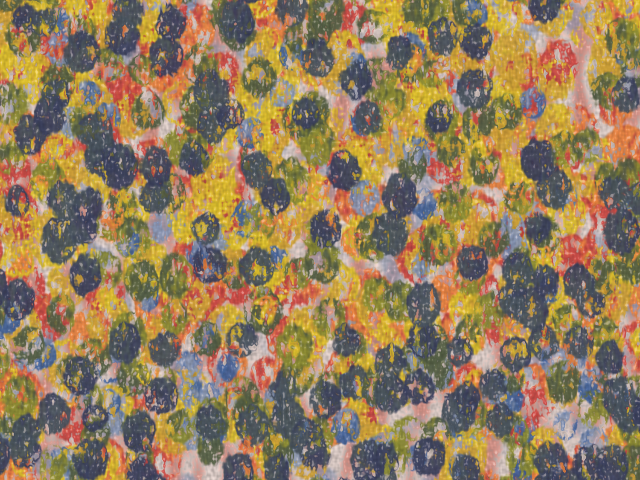
This pattern is drawn by a WebGL 2 fragment shader. Its source:

```glsl
#version 300 es
precision highp float;

uniform vec2 u_resolution;
out vec4 fragColor;

const vec3 CANVAS = vec3(0.82, 0.76, 0.74);
const vec3 PINK   = vec3(0.79, 0.55, 0.51);
const vec3 RED    = vec3(0.76, 0.27, 0.25);
const vec3 ORANGE = vec3(0.87, 0.49, 0.24);
const vec3 YELLOW = vec3(0.83, 0.72, 0.17);
const vec3 OCHRE  = vec3(0.78, 0.61, 0.21);
const vec3 OLIVE  = vec3(0.53, 0.53, 0.20);
const vec3 GREEN  = vec3(0.32, 0.36, 0.26);
const vec3 BLUE   = vec3(0.25, 0.37, 0.58);
const vec3 SKY    = vec3(0.52, 0.57, 0.68);
const vec3 NAVY   = vec3(0.23, 0.25, 0.36);
const vec3 SLATE  = vec3(0.28, 0.32, 0.36);

struct Layer {
    float spacing;   // cell size, in canvas heights
    float radius;    // dab radius, in cells
    float density;   // chance that a cell holds a dab
    float lowShift;  // change of density near the bottom
    float load;      // amount of paint on the dab
    vec3 inner;
    vec3 outer;
};

vec3 hash3(vec2 p) {
    vec3 q = fract(vec3(p.xyx) * vec3(0.1031, 0.1030, 0.0973));
    q += dot(q, q.yxz + 33.33);
    return fract((q.xxy + q.yzz) * q.zyx);
}

float corner(vec2 cell, vec2 offset) {
    float angle = 6.28318 * hash3(cell).x;
    return dot(vec2(cos(angle), sin(angle)), offset);
}

float gradientNoise(vec2 p) {
    vec2 i = floor(p), f = p - i;
    vec2 u = f * f * f * (f * (f * 6.0 - 15.0) + 10.0);
    vec2 e = vec2(0.0, 1.0);
    float low  = mix(corner(i, f), corner(i + e.yx, f - e.yx), u.x);
    float high = mix(corner(i + e.xy, f - e.xy), corner(i + e.yy, f - e.yy), u.x);
    return 1.4 * mix(low, high, u.y);
}

// Irregular threads of the cloth, finer across than along
float weave(vec2 p) {
    float warp = gradientNoise(p * vec2(165.0, 75.0) + 7.0);
    float weft = gradientNoise(p * vec2(85.0, 150.0) + 91.0);
    return 0.65 * warp + 0.45 * weft;
}

// Pale ground with rubbed, vertical stains
vec3 ground(vec2 p, float threads) {
    float stain = gradientNoise(p * vec2(26.0, 9.0) + 3.0) + 0.5 * threads;
    vec3 col = mix(CANVAS, PINK, smoothstep(-0.25, 0.4, stain));
    return mix(col, SKY, 0.6 * smoothstep(0.1, 0.5, gradientNoise(p * 14.0 + 51.0)));
}

// One layer of jittered dabs, with dry patches and thicker rims
vec3 dabs(vec3 under, vec2 p, Layer layer, float threads, float seed) {
    float mottle = gradientNoise(p * vec2(34.0, 24.0) + seed);
    float streak = gradientNoise(p * vec2(95.0, 42.0) + seed * 2.0);
    float patches = 0.65 * mottle + 0.45 * streak + 0.55 * threads;
    float wobble = 0.08 * mottle + 0.06 * streak + 0.03 * threads;
    vec2 q = p / layer.spacing;
    vec2 home = floor(q);
    vec3 col = under;
    for (int j = -1; j <= 1; j++) {
        for (int i = -1; i <= 1; i++) {
            vec2 cell = home + vec2(i, j);
            vec3 place = hash3(cell + seed);
            vec3 look = hash3(cell + seed + 57.0);
            vec2 centre = cell + 0.5 + 0.75 * (place.xy - 0.5);
            float low = smoothstep(0.32, 0.2, centre.y * layer.spacing);
            float present = step(place.z, layer.density + layer.lowShift * low);
            vec2 d = (q - centre) / vec2(0.95, 1.0 + 0.25 * look.z);
            float size = layer.radius * mix(0.8, 1.12, look.x);
            float dist = length(d) + wobble;
            float shape = smoothstep(0.045, -0.045, dist - size);
            float rim = smoothstep(0.6, 0.95, dist / size);
            float amount = layer.load + 0.25 * (look.z - 0.5) + 0.15 * rim;
            float paint = smoothstep(-0.2, 0.2, patches + amount);
            float angle = 6.28318 * look.y;
            float side = dot(d, vec2(cos(angle), sin(angle))) / size;
            float tint = look.y + 0.45 * side + 0.7 * streak;
            vec3 pigment = mix(layer.inner, layer.outer, smoothstep(0.1, 0.9, tint));
            col = mix(col, pigment, 0.94 * present * shape * paint);
        }
    }
    return col;
}

void main() {
    vec2 p = gl_FragCoord.xy / u_resolution.y;
    float threads = weave(p);

    // Warm dabs first, then greens, then the dark blues
    vec3 col = ground(p, threads);
    col = dabs(col, p, Layer(0.088, 0.54, 0.80, -0.35, 0.14, ORANGE, RED), threads, 11.0);
    col = dabs(col, p, Layer(0.086, 0.55, 0.72, -0.25, 0.16, YELLOW, OCHRE), threads, 23.0);
    col = dabs(col, p, Layer(0.070, 0.42, 0.24, 0.30, 0.06, BLUE, SKY), threads, 37.0);
    col = dabs(col, p, Layer(0.080, 0.47, 0.62, 0.12, 0.12, OLIVE, GREEN), threads, 41.0);
    col = dabs(col, p, Layer(0.064, 0.38, 0.13, -0.03, 0.02, ORANGE, YELLOW), threads, 67.0);
    col = dabs(col, p, Layer(0.078, 0.46, 0.44, 0.06, 0.27, NAVY, SLATE), threads, 83.0);

    // Bare thread tops and cloth relief
    col = mix(col, CANVAS, 0.4 * smoothstep(0.2, 0.65, threads));
    col *= 1.0 + 0.22 * threads;
    fragColor = vec4(clamp(col, 0.0, 1.0), 1.0);
}
```
